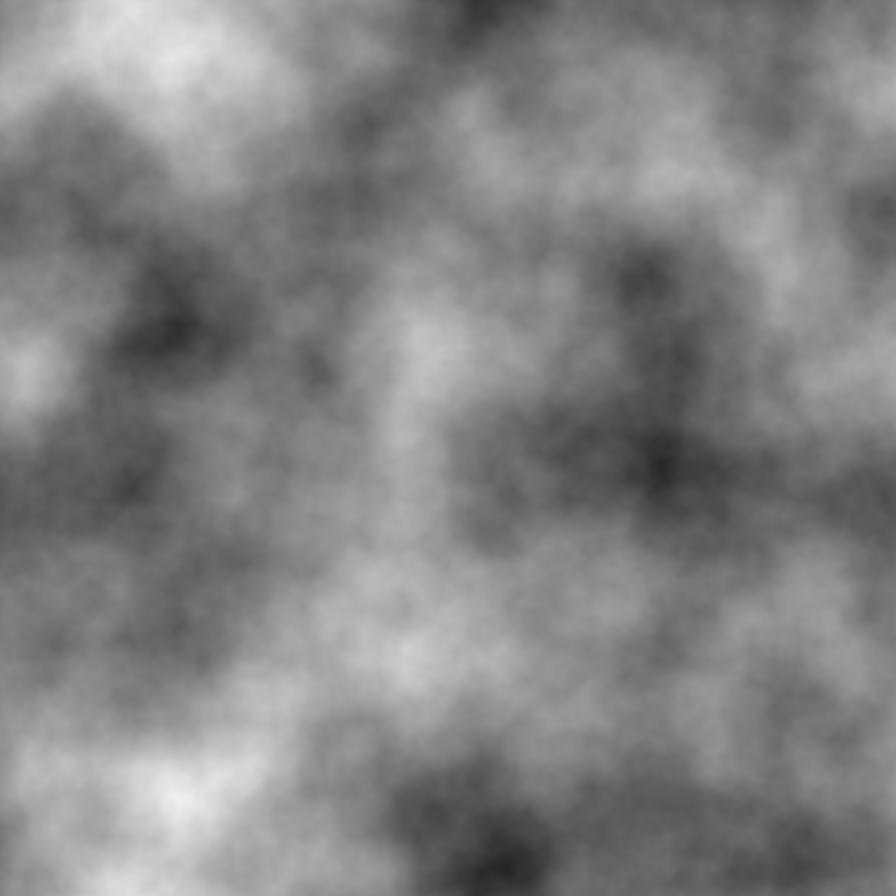
A Shadertoy shader for this texture:

```glsl
#define SWELL_CELLS 2
#define SWELL_AMOUNT 0.6
#define BASE_CELLS 3
#define OCTAVES 6
#define GAIN 0.495
#define MEAN_GREY 0.51
#define CONTRAST 0.53
#define SEED 17u

// Integer hash to a unit gradient
vec2 latticeGradient(ivec2 cell, uint layer) {
    uvec3 v = uvec3(uvec2(cell), layer + SEED) * 1664525u + 1013904223u;
    v.x += v.y * v.z; v.y += v.z * v.x; v.z += v.x * v.y;
    v ^= v >> 16u;
    v.x += v.y * v.z; v.y += v.z * v.x; v.z += v.x * v.y;
    vec2 unit = (vec2(v.xy >> 16u) + 0.5) / 65536.0;
    return normalize(unit * 2.0 - 1.0);
}

// Contribution of one cell corner, with the lattice wrapped at the period
float corner(ivec2 cell, ivec2 offset, vec2 local, int period, uint layer) {
    ivec2 wrapped = (cell + offset) % period;
    return dot(latticeGradient(wrapped, layer), local - vec2(offset));
}

// Gradient noise that repeats after a whole number of cells
float tiledNoise(vec2 uv, int period, uint layer) {
    vec2 p = fract(uv) * float(period);
    ivec2 cell = ivec2(floor(p));
    vec2 f = fract(p);
    vec2 blend = f * f * f * (f * (f * 6.0 - 15.0) + 10.0);
    float low = mix(corner(cell, ivec2(0, 0), f, period, layer),
                    corner(cell, ivec2(1, 0), f, period, layer), blend.x);
    float high = mix(corner(cell, ivec2(0, 1), f, period, layer),
                     corner(cell, ivec2(1, 1), f, period, layer), blend.x);
    return mix(low, high, blend.y);
}

// A broad swell, then octaves of ever finer cloud detail
float clouds(vec2 uv) {
    float sum = SWELL_AMOUNT * tiledNoise(uv, SWELL_CELLS, uint(OCTAVES));
    float amplitude = 1.0;
    int period = BASE_CELLS;
    for (int i = 0; i < OCTAVES; i++) {
        sum += amplitude * tiledNoise(uv, period, uint(i));
        amplitude *= GAIN;
        period *= 2;
    }
    return sum;
}

void mainImage(out vec4 fragColor, in vec2 fragCoord) {
    vec2 uv = fragCoord / iResolution.xy;
    float grey = MEAN_GREY + CONTRAST * clouds(uv);
    fragColor = vec4(vec3(clamp(grey, 0.0, 1.0)), 1.0);
}
```
